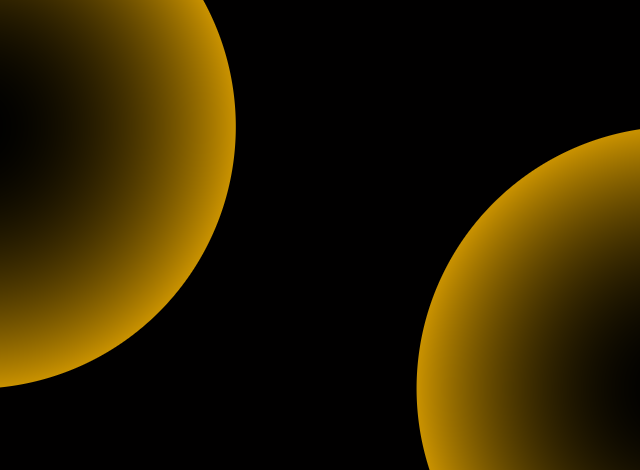
A Shadertoy shader for this background:

```glsl
const vec3 BACKDROP = vec3(0.002, 0.0, 0.0);
const vec3 RIM_GOLD = vec3(0.79, 0.573, 0.0);
const float DISC_RADIUS = 0.5577;
const float FALLOFF = 2.1;

// Centres in canvas heights; x is measured from the left and right edges
const vec2 LEFT_CENTRE = vec2(-0.056, 0.7305);
const vec2 RIGHT_CENTRE = vec2(0.0823, 0.1735);

// Disc that brightens from a dark core to a golden rim
vec3 addDisc(vec3 base, vec2 p, vec2 centre, float pixel) {
    float dist = length(p - centre);
    float glow = pow(min(dist / DISC_RADIUS, 1.0), FALLOFF);
    float coverage = clamp(0.5 + (DISC_RADIUS - dist) / pixel, 0.0, 1.0);
    return mix(base, RIM_GOLD * glow, coverage);
}

void mainImage(out vec4 fragColor, in vec2 fragCoord) {
    float pixel = 1.0 / iResolution.y;
    float aspect = iResolution.x * pixel;
    vec2 p = fragCoord * pixel;

    vec3 color = addDisc(BACKDROP, p, LEFT_CENTRE, pixel);
    color = addDisc(color, p, vec2(aspect, 0.0) + RIGHT_CENTRE, pixel);

    fragColor = vec4(color, 1.0);
}
```
